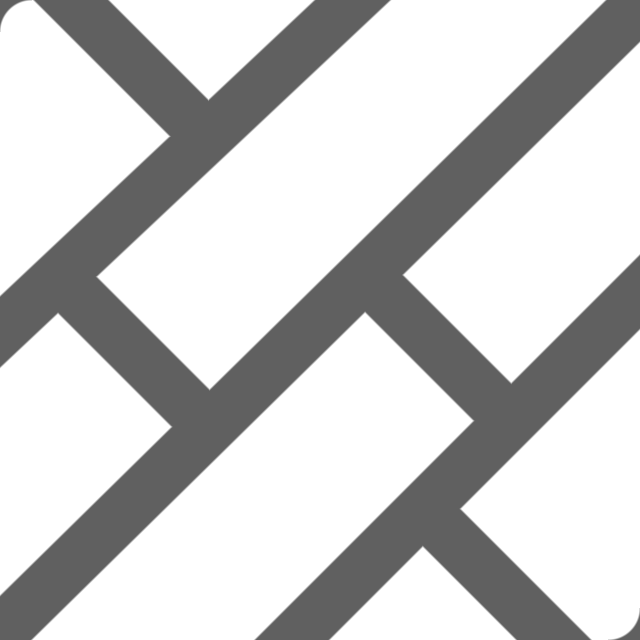
Reproduce this pattern procedurally as a Shadertoy shader.

```glsl
// Diagonal brick courses: three rising mortar beds that fan out slightly,
// with one cross joint in each of the four courses between them.
// Everything is a signed distance in canvas units, negative inside mortar.

const vec3 BRICK_COLOR = vec3(1.0);
const vec3 MORTAR_COLOR = vec3(0.378);
const int BEDS = 3;

// Each bed: slope, offset, half thickness of the band y + slope * x = offset.
const vec3 BED[BEDS] = vec3[](
    vec3(0.941, 0.5187, 0.0558),
    vec3(0.983, 0.9897, 0.0587),
    vec3(1.000, 1.4561, 0.0582));

// Cross joint of each course, placed at x - y = offset.
const float JOINT[BEDS + 1] = float[](0.1110, -0.3400, 0.1413, -0.1345);
const float JOINT_HALF_WIDTH = 0.0585;

const float CORNER_RADIUS = 0.05;
const float EDGE_SOFTNESS = 0.002;
const float FAR = 10.0;

// Signed distance to the centre line of a bed, positive below it.
float bedLine(vec2 p, vec3 bed) {
    return (p.y + bed.x * p.x - bed.y) * inversesqrt(1.0 + bed.x * bed.x);
}

float bedBand(vec2 p, vec3 bed) {
    return abs(bedLine(p, bed)) - bed.z * inversesqrt(1.0 + bed.x * bed.x);
}

float jointBand(vec2 p, float offset) {
    return (abs(p.x - p.y - offset) - JOINT_HALF_WIDTH) * inversesqrt(2.0);
}

// Beds, and joints clipped to the course between neighbouring beds.
float mortarDistance(vec2 p) {
    float d = FAR;
    float above = -FAR;
    for (int i = 0; i <= BEDS; i++) {
        float below = -FAR;
        if (i < BEDS) {
            below = bedLine(p, BED[i]);
            d = min(d, bedBand(p, BED[i]));
        }
        d = min(d, max(jointBand(p, JOINT[i]), max(above, below)));
        above = -below;
    }
    return d;
}

// Mortar outside the rounded canvas corners only, not along its sides.
float cornerDistance(vec2 p) {
    vec2 q = abs(p - 0.5) - (0.5 - CORNER_RADIUS);
    return min(q.x, q.y) > 0.0 ? CORNER_RADIUS - length(q) : CORNER_RADIUS;
}

void mainImage(out vec4 fragColor, in vec2 fragCoord) {
    // Unit canvas with y pointing down
    vec2 p = fragCoord / iResolution.xy;
    p.y = 1.0 - p.y;

    float d = min(mortarDistance(p), cornerDistance(p));
    float soft = max(EDGE_SOFTNESS, 0.75 / min(iResolution.x, iResolution.y));
    float brick = smoothstep(-soft, soft, d);
    fragColor = vec4(mix(MORTAR_COLOR, BRICK_COLOR, brick), 1.0);
}
```
